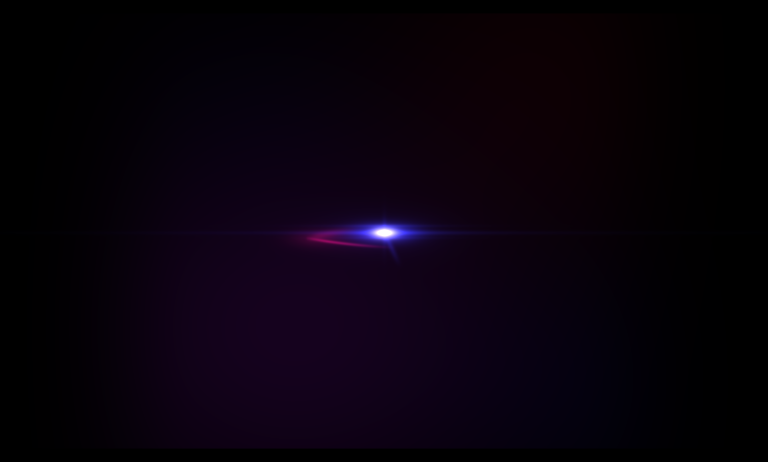
A Shadertoy shader for this background:

```glsl
// A blue-white lens flare with crimson wisps over a dark violet haze, letterboxed.

#define FLARE_POS vec2(0.001, -0.004)
#define CORE_SIZE vec2(0.024, 0.0105)
#define HALO_SIZE vec2(0.062, 0.019)
#define BAR_HEIGHT 0.029
#define VIOLET vec3(0.083, 0.008, 0.118)
#define CRIMSON vec3(0.046, 0.000, 0.008)
#define NAVY vec3(0.000, 0.002, 0.036)
#define FLARE_BLUE vec3(0.16, 0.20, 0.95)
#define WISP_RED vec3(0.42, 0.02, 0.20)

// Soft elliptical falloff: 1 at the centre, 1/e at the given radii.
float glow(vec2 offset, vec2 radii) {
    vec2 q = offset / radii;
    return exp(-dot(q, q));
}

// Thin line whose light fades exponentially along x.
float streak(vec2 offset, float len, float thickness) {
    float y = offset.y / thickness;
    return exp(-abs(offset.x) / len - y * y);
}

// Curved filament from a to b, brightest towards its start.
float wisp(vec2 p, vec2 a, vec2 b, float bend, float thickness) {
    vec2 along = b - a;
    float t = dot(p - a, along) / dot(along, along);
    float s = clamp(t, 0.0, 1.0);
    vec2 onCurve = a + along * s + vec2(0.0, bend * 4.0 * s * (1.0 - s));
    float fade = smoothstep(-0.1, 0.25, t) * (1.0 - smoothstep(0.35, 1.05, t));
    float d = length(p - onCurve) / thickness;
    return fade * exp(-d * d);
}

// Broad coloured clouds, darkened towards the sides.
vec3 haze(vec2 p) {
    vec3 col = VIOLET * glow(p - vec2(-0.20, -0.21), vec2(0.50, 0.43));
    col += CRIMSON * glow(p - vec2(0.34, 0.33), vec2(0.36, 0.38));
    col += NAVY * glow(p - vec2(0.42, -0.34), vec2(0.32, 0.28));
    col += NAVY * 0.55 * glow(p - vec2(-0.27, 0.26), vec2(0.27, 0.22));
    return col * (1.0 - smoothstep(0.40, 0.84, abs(p.x)));
}

// Red filaments meeting in a blurred knot left of the flare.
vec3 wisps(vec2 p) {
    vec2 knot = vec2(-0.165, -0.016);
    float light = 0.85 * wisp(p, knot, vec2(0.025, -0.036), -0.003, 0.0035);
    light += 0.35 * wisp(p, knot, vec2(-0.045, 0.004), 0.003, 0.008);
    light += 0.32 * glow(p - vec2(-0.145, -0.016), vec2(0.055, 0.017));
    light += 0.12 * glow(p - vec2(-0.09, -0.018), vec2(0.11, 0.028));
    return WISP_RED * light;
}

// Hot core, blue halo and the streaks through it.
vec3 flare(vec2 p) {
    vec2 d = p - FLARE_POS;
    float blue = 0.85 * glow(d, HALO_SIZE);
    blue += 0.10 * glow(d, vec2(0.13, 0.045));
    blue += 0.50 * streak(d, 0.075, 0.006);
    blue += 0.10 * streak(d, 0.36, 0.004);
    blue += 0.28 * streak(d - vec2(0.0, 0.015), 0.07, 0.0035);
    blue += 0.18 * streak(d + vec2(0.0, 0.011), 0.07, 0.0035);

    // Short upright spike and a faint slanted ray below.
    blue += 0.40 * streak(d.yx, 0.016, 0.005);
    blue += 0.22 * wisp(d, vec2(0.0), vec2(0.035, -0.075), 0.0, 0.006);

    vec3 col = FLARE_BLUE * blue;
    return col + vec3(1.1, 1.05, 0.8) * glow(d, CORE_SIZE);
}

void mainImage(out vec4 fragColor, in vec2 fragCoord) {
    vec2 p = (fragCoord - 0.5 * iResolution.xy) / iResolution.y;
    vec3 col = haze(p) + wisps(p) + flare(p);

    // Black bars along the top and bottom.
    float edge = 0.5 - BAR_HEIGHT;
    col *= 1.0 - smoothstep(edge - 0.002, edge + 0.002, abs(p.y));

    fragColor = vec4(clamp(col, 0.0, 1.0), 1.0);
}
```
